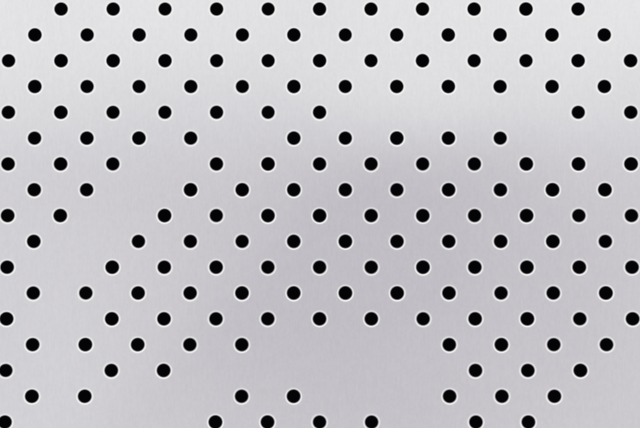
This texture is drawn by a WebGL 2 fragment shader. Its source:

```glsl
#version 300 es
precision highp float;
// Brushed aluminium sheet with staggered round holes and some blank bands.
uniform vec2 u_resolution;
out vec4 fragColor;

// Lengths are in canvas heights.
const vec3 LIGHT = vec3(0.905, 0.905, 0.91);
const vec3 SHADE = vec3(0.755, 0.745, 0.77);
const vec3 HOLE = vec3(0.015, 0.015, 0.022);
const vec3 RIM = vec3(0.97, 0.96, 0.95);
const float HOLE_RADIUS = 0.0151;
const float RIM_RADIUS = 0.0185;
const float RIM_WIDTH = 0.0021;
const float EDGE_SOFTNESS = 0.0014;
const float GRAIN = 0.012;
const float ROWS_PER_HEIGHT = 16.58;
const float COLUMNS_PER_HEIGHT = 16.65;
const float FIRST_ROW = 0.35;
const float MIDDLE_COLUMN = 12.0;
const float BLANK_REACH = 0.4;

// Unpunched runs as start and end, in half columns and rows from the top left.
const vec4 BLANK_RUNS[11] = vec4[11](
  vec4(14, 4, 20, 4), vec4(21, 5, 23, 5), vec4(6, 6, 2, 10),
  vec4(2, 12, 2, 16), vec4(4, 16, 5, 15), vec4(6, 16, 8, 14),
  vec4(10, 14, 16, 14), vec4(11, 13, 13, 15), vec4(13, 13, 16, 16),
  vec4(15, 13, 16, 14), vec4(24, 14, 22, 16));
const vec2 BLANK_SITES[4] = vec2[4](
  vec2(0, 0), vec2(24, 0), vec2(9, 5), vec2(24, 16));

float hash(vec2 p) {
  return fract(sin(dot(p, vec2(127.1, 311.7))) * 43758.5453);
}

float noise(vec2 p) {
  vec2 i = floor(p), f = fract(p);
  f = f * f * (3.0 - 2.0 * f);
  return mix(mix(hash(i), hash(i + vec2(1, 0)), f.x),
             mix(hash(i + vec2(0, 1)), hash(i + vec2(1, 1)), f.x), f.y);
}

float segmentDistance(vec2 p, vec2 a, vec2 b) {
  vec2 ab = b - a;
  return length(p - a - ab * clamp(dot(p - a, ab) / dot(ab, ab), 0.0, 1.0));
}

bool isPunched(vec2 site) {
  float d = 1e3;
  for (int i = 0; i < BLANK_RUNS.length(); i++)
    d = min(d, segmentDistance(site, BLANK_RUNS[i].xy, BLANK_RUNS[i].zw));
  for (int i = 0; i < BLANK_SITES.length(); i++)
    d = min(d, length(site - BLANK_SITES[i]));
  return d > BLANK_REACH;
}

// Hole lattice with slight lens stretch towards the sides and the bottom.
vec2 toLattice(vec2 p) {
  float down = 1.0 - p.y;
  float columns = COLUMNS_PER_HEIGHT - 0.25 * p.x * p.x - 0.2 * down * down;
  return vec2(p.x * columns + MIDDLE_COLUMN, down * ROWS_PER_HEIGHT - FIRST_ROW);
}

float glow(vec2 p, vec2 centre, vec2 size) {
  vec2 q = (p - centre) / size;
  return exp(-dot(q, q));
}

vec3 sheet(vec2 p) {
  float shade = 0.08 + 0.47 * smoothstep(0.0, 0.5, 1.0 - p.y);
  shade += 0.42 * glow(p, vec2(0.12, 0.38), vec2(0.52, 0.42));
  shade += 0.10 * smoothstep(-0.08, 0.12, p.x - p.y + 0.55) * smoothstep(0.75, 0.6, p.y);
  shade -= 0.22 * glow(p, vec2(0.23, 0.77), vec2(0.25, 0.12));
  shade += 0.10 * (noise(p * 5.0 + 7.0) - 0.5);
  float grain = noise(p * vec2(300.0, 70.0)) + noise(p * 180.0 + 31.0) - 1.0;
  return mix(LIGHT, SHADE, clamp(shade, 0.0, 1.0)) + GRAIN * grain;
}

void main() {
  vec2 p = gl_FragCoord.xy / u_resolution.y;
  p.x -= 0.5 * u_resolution.x / u_resolution.y - 0.001;
  vec3 color = sheet(p);

  // Nearest site of the staggered lattice, found along its diagonals.
  vec2 q = toLattice(p);
  vec2 diagonal = floor(0.5 * vec2(q.x + q.y, q.x - q.y) + 0.5);
  vec2 site = vec2(diagonal.x + diagonal.y, diagonal.x - diagonal.y);

  if (isPunched(site)) {
    vec2 offset = (q - site) / ROWS_PER_HEIGHT;
    float d = length(offset);
    float wear = hash(site);
    float soft = EDGE_SOFTNESS + 0.5 / u_resolution.y;

    // Bevelled rim, brightest on its lower side.
    float lower = 0.5 + 0.5 * offset.y / max(d, 1e-4);
    float ring = (d - RIM_RADIUS) / RIM_WIDTH;
    float rim = exp(-ring * ring) * mix(0.5, 0.95, lower) * mix(0.8, 1.0, wear);
    color = mix(color, RIM, rim);

    float radius = HOLE_RADIUS * mix(0.98, 1.02, wear);
    color = mix(HOLE, color, smoothstep(-soft, soft, d - radius));
  }
  fragColor = vec4(color, 1.0);
}
```
